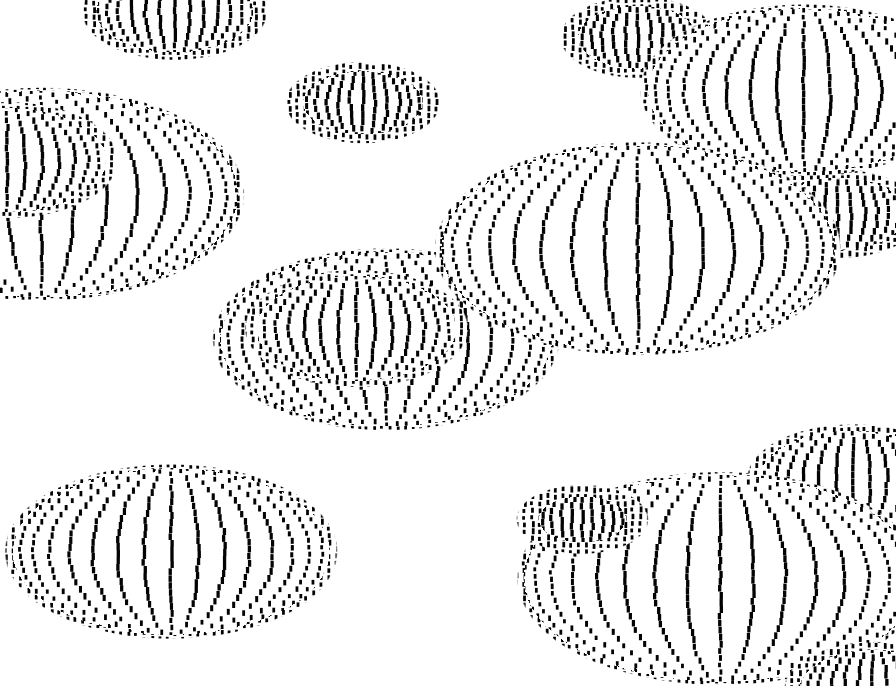
Reproduce this background procedurally as a Shadertoy shader.

```glsl
// Overlapping flattened globes, inked in black on white paper.
// Each globe carries broken meridian strokes; where the projected meridians
// crowd together they give way to an even field of short upright dashes.

#define FLATTEN 0.525    // globe height over width
#define LON_STEP 0.165   // angle between meridians
#define ROW 0.78         // height of one stroke row
#define COLUMN 0.86      // spacing of rim dashes
#define MIN_GAP 0.90     // meridian gap below which rim dashes take over
#define STROKE 0.155     // half width of a stroke
#define WOBBLE 0.24      // sideways jitter of strokes

const vec3 PAPER = vec3(1.0);
const vec3 INK = vec3(0.01);

// Centre and horizontal radius in hundredths of the canvas width, back to front
const int GLOBES = 15;
const vec3 globes[GLOBES] = vec3[GLOBES](
    vec3(19.5, 75.3, 10.3), vec3(40.5, 65.1, 8.6), vec3(4.6, 54.9, 22.6),
    vec3(0.8, 58.7, 12.3), vec3(71.2, 72.4, 8.6), vec3(93.5, 52.7, 9.4),
    vec3(89.7, 66.5, 18.2), vec3(43.1, 38.7, 19.3), vec3(39.8, 39.9, 12.4),
    vec3(71.2, 48.8, 22.6), vec3(19.1, 15.0, 18.5), vec3(95.2, 23.0, 11.8),
    vec3(80.4, 12.0, 22.6), vec3(65.0, 18.6, 7.3), vec3(97.4, -0.3, 9.8));

float hash(vec2 v) {
    vec3 h = fract(vec3(v.xyx) * 0.1031);
    h += dot(h, h.yzx + 33.33);
    return fract((h.x + h.y) * h.z);
}

// Antialiased coverage of an upright box
float dash(vec2 offset, vec2 halfSize, float pixel) {
    vec2 d = clamp(0.5 + (halfSize - abs(offset)) / pixel, 0.0, 1.0);
    return d.x * d.y;
}

// Even, staggered dashes for the crowded rim
float rimInk(vec2 p, float seed, float pixel) {
    float column = floor(p.x / COLUMN);
    float shift = 0.45 * hash(vec2(column, seed));
    float row = floor(p.y / ROW + shift);
    float rnd = hash(vec2(column + seed * 7.0, row + 50.0));
    vec2 centre = vec2((column + 0.5) * COLUMN + (rnd - 0.5) * WOBBLE,
                       (row + 0.5 - shift) * ROW);
    return dash(p - centre, vec2(STROKE, ROW * mix(0.25, 0.44, rnd)), pixel);
}

// Nearest meridian, cut into rows that each stand upright
float meridianInk(vec2 p, float radius, float depth, float seed, float pixel) {
    float halfHeight = radius * FLATTEN;
    float width = radius * sqrt(max(1e-4, 1.0 - pow(p.y / halfHeight, 2.0)));
    float line = round(asin(clamp(p.x / width, -1.0, 1.0)) / LON_STEP);
    float shift = hash(vec2(line + 40.0, seed));
    float row = floor(p.y / ROW + shift);
    float rowY = (row + 0.5 - shift) * ROW;
    float rowWidth = radius * sqrt(max(0.0, 1.0 - pow(rowY / halfHeight, 2.0)));
    float rnd = hash(vec2(line + 90.0 + seed * 13.0, row + 70.0));
    float lineX = rowWidth * sin(line * LON_STEP) + (rnd - 0.5) * WOBBLE;
    float solid = smoothstep(0.45, 0.95, depth);
    float halfLength = ROW * (mix(0.28, 0.46, solid) + 0.12 * rnd);
    return dash(p - vec2(lineX, rowY), vec2(STROKE + 0.03 * solid, halfLength), pixel);
}

void mainImage(out vec4 fragColor, in vec2 fragCoord) {
    float pixel = 100.0 / iResolution.x;
    vec2 p = fragCoord * pixel;
    float ink = 0.0;

    // Each globe hides whatever lies behind it
    for (int i = 0; i < GLOBES; i++) {
        vec3 globe = globes[i];
        float seed = float(i) + 1.0;
        vec2 local = p - globe.xy;
        vec2 q = local / (globe.z * vec2(1.0, FLATTEN));
        float r = length(q);
        float inside = clamp(0.5 + (1.0 - r) * globe.z * FLATTEN / pixel, 0.0, 1.0);
        if (inside <= 0.0) continue;
        float depth = sqrt(max(0.0, 1.0 - r * r));
        float gap = globe.z * LON_STEP * depth;
        float strokes = gap < MIN_GAP
            ? rimInk(local, seed, pixel)
            : meridianInk(local, globe.z, depth, seed, pixel);
        ink = mix(ink, strokes, inside);
    }

    fragColor = vec4(mix(PAPER, INK, ink), 1.0);
}
```
